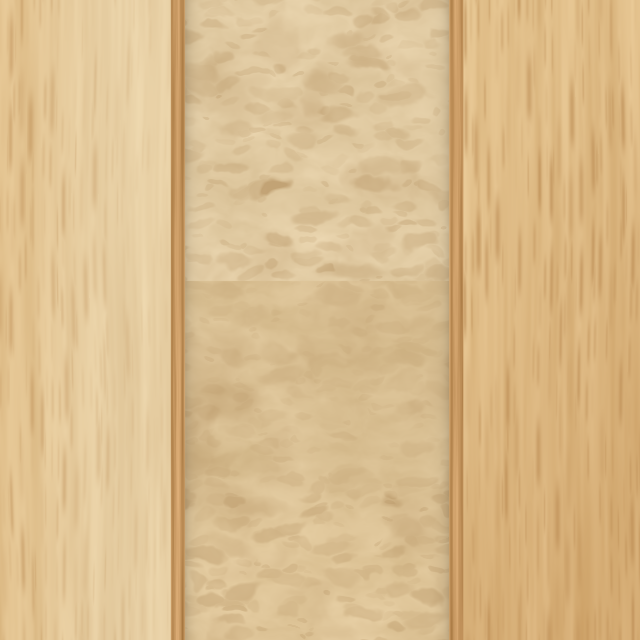
Give the GLSL for this texture, as a Shadertoy shader.

```glsl
// Draws two pale oak panels with narrow trims framing a mottled sandstone strip.
#define TRIM_L vec2(0.267, 0.289)
#define TRIM_R vec2(0.702, 0.724)
#define SEAM_Y 0.561
#define STONE_LIGHT vec3(0.890, 0.805, 0.650)
#define STONE_WARM vec3(0.855, 0.755, 0.580)
#define STAIN vec3(0.735, 0.605, 0.420)
#define OAK_PALE vec3(0.905, 0.810, 0.640)
#define OAK_GOLD vec3(0.885, 0.755, 0.550)
#define OAK_DEEP vec3(0.835, 0.675, 0.455)
#define TRIM_TONE vec3(0.765, 0.580, 0.365)
#define PORE_TONE vec3(0.720, 0.530, 0.310)

float hash(vec2 p) {
    vec3 q = fract(p.xyx * 0.1031);
    q += dot(q, q.yzx + 33.33);
    return fract((q.x + q.y) * q.z);
}

float noise(vec2 p) {
    vec2 i = floor(p), f = fract(p);
    f = f * f * (3.0 - 2.0 * f);
    return mix(mix(hash(i), hash(i + vec2(1, 0)), f.x),
               mix(hash(i + vec2(0, 1)), hash(i + vec2(1, 1)), f.x), f.y);
}

float fbm(vec2 p) {
    float sum = 0.0, amp = 0.5;
    for (int i = 0; i < 4; i++) {
        sum += amp * noise(p);
        p = mat2(1.6, 0.9, -0.9, 1.6) * p + 17.3;
        amp *= 0.5;
    }
    return sum / 0.9375;
}

// Soft elliptical stain
float blot(vec2 p, vec2 centre, vec2 radius) {
    return 1.0 - smoothstep(0.45, 1.15, length((p - centre) / radius));
}

// Irregular flecks, one candidate per cell
float flecks(vec2 p, vec2 cells, float density) {
    vec2 g = p * cells, id = floor(g);
    float cover = 0.0;
    for (int y = -1; y <= 1; y++)
    for (int x = -1; x <= 1; x++) {
        vec2 c = id + vec2(x, y);
        float pick = hash(c + 7.7);
        vec2 centre = c + vec2(hash(c + 31.1), hash(c + 83.5));
        float size = mix(0.22, 0.72, hash(c + 57.9));
        vec2 d = g - centre;
        d.y += d.x * (hash(c + 11.2) - 0.5) * 0.7;
        float spot = 1.0 - smoothstep(0.62, 1.1, length(d * vec2(0.85, 1.15)) / size);
        cover = max(cover, spot * step(pick, density) * mix(0.35, 1.0, hash(c + 3.4)));
    }
    return cover;
}

// Short vertical pores in staggered columns
float pores(vec2 p, vec2 cells) {
    vec2 g = p * cells;
    float col = floor(g.x);
    g.y += 9.0 * hash(vec2(col, 4.0));
    vec2 id = vec2(col, floor(g.y)), f = fract(g);
    float dx = (f.x - mix(0.3, 0.7, hash(id + 5.0))) / mix(0.15, 0.3, hash(id + 9.0));
    float ends = smoothstep(0.0, 0.3, f.y) * smoothstep(1.0, 0.6, f.y);
    return exp(-dx * dx) * ends * smoothstep(0.35, 1.0, hash(id + 2.0));
}

vec3 oak(vec2 p) {
    float right = step(0.5, p.x);
    vec2 q = p + vec2(0.008 * noise(p * vec2(7.0, 3.0)), 0.0);
    float fibre = 0.45 * noise(q * vec2(78.0, 2.3)) + 0.3 * noise(q * vec2(190.0, 6.0))
                + 0.25 * noise(q * vec2(26.0, 0.9)) - 0.5;
    vec3 leftTone = mix(OAK_GOLD, OAK_PALE, smoothstep(-0.04, 0.2, p.x));
    float depth = 0.75 * (1.0 - p.y) + 0.9 * (p.x - 0.75);
    vec3 rightTone = mix(OAK_GOLD + 0.008, OAK_DEEP, smoothstep(0.0, 0.95, depth));
    vec3 col = mix(leftTone, rightTone, right);
    col += fibre * mix(0.095, 0.12, right) * vec3(0.75, 1.0, 1.2);
    // Warm figure along the outer left board
    float bend = 0.042 + 0.016 * (0.5 - p.y) + 0.008 * noise(vec2(p.y * 5.0, 2.0));
    col -= (1.0 - right) * 0.035 * exp(-pow((p.x - bend) / 0.012, 2.0)) * vec3(0.7, 1.0, 1.3);
    float pore = max(pores(q, vec2(62.0, 7.0)), 0.6 * pores(q + 3.1, vec2(105.0, 11.0)));
    float strength = mix(0.3 * smoothstep(0.27, 0.06, p.x) + 0.12, 0.56, right);
    return mix(col, PORE_TONE, pore * strength);
}

vec3 stone(vec2 p, float px) {
    float upper = smoothstep(SEAM_Y - px, SEAM_Y + px, p.y);
    vec2 shift = vec2(0.0, step(SEAM_Y, p.y) * 3.7);
    vec2 warp = vec2(fbm(p * 24.0 + shift), fbm(p * 27.0 + 40.0)) - 0.5;
    vec2 q = p + warp * vec2(0.045, 0.026);
    float cloud = fbm(q * vec2(11.0, 18.0) + shift);
    float fine = fbm(q * vec2(38.0, 70.0) + shift);
    vec3 lower = STONE_WARM + 0.02 * smoothstep(0.3, 0.1, p.y);
    vec3 col = mix(lower, STONE_LIGHT, upper * 0.88);
    col += (0.1 * (cloud - 0.5) + 0.045 * (fine - 0.5)) * vec3(0.85, 1.0, 1.2);
    // Broad stains and small flecks
    float fleck = max(flecks(q + shift, vec2(21.0, 36.0), 0.42),
                      0.75 * flecks(q + shift + 5.3, vec2(38.0, 62.0), 0.36));
    float calm = mix(0.24 + 0.2 * smoothstep(0.3, 0.2, p.y), 0.4, upper);
    float stain = fleck * calm + 0.24 * smoothstep(0.5, 0.68, cloud * 0.4 + 0.6 * fbm(q * 14.0 + 9.0));
    stain += 0.3 * blot(q, vec2(0.365, 0.37), vec2(0.055, 0.04));
    stain += 0.25 * blot(q, vec2(0.31, 0.32), vec2(0.04, 0.09));
    stain += 0.22 * blot(q, vec2(0.475, 0.82), vec2(0.05, 0.026));
    stain += 0.6 * blot(q, vec2(0.434, 0.706), vec2(0.021, 0.012));
    stain += 0.45 * blot(q, vec2(0.618, 0.214), vec2(0.018, 0.013));
    stain += 0.35 * blot(q, vec2(0.545, 0.575), vec2(0.06, 0.017)) * upper;
    col = mix(col, STAIN, min(stain, 0.8));
    // Contact shade beside the trims
    float gap = min(p.x - TRIM_L.y, TRIM_R.x - p.x);
    return col * (1.0 - 0.15 * exp(-max(gap, 0.0) / 0.009));
}

vec3 trim(vec2 p, vec2 span) {
    float t = (p.x - span.x) / (span.y - span.x);
    float inner = span.x < 0.5 ? t : 1.0 - t;
    float fibre = noise(p * vec2(340.0, 5.0)) + 0.5 * noise(p * vec2(620.0, 13.0)) - 0.75;
    vec3 col = TRIM_TONE + fibre * 0.08;
    col += 0.05 * exp(-pow((inner - 0.52) / 0.2, 2.0));
    col -= 0.07 * exp(-pow((inner - 0.82) / 0.09, 2.0));
    col -= 0.05 * exp(-pow((inner - 0.1) / 0.1, 2.0));
    return col + 0.03 * smoothstep(0.9, 1.0, inner);
}

float band(float x, vec2 span, float px) {
    return smoothstep(span.x - px, span.x + px, x) * (1.0 - smoothstep(span.y - px, span.y + px, x));
}

void mainImage(out vec4 fragColor, in vec2 fragCoord) {
    vec2 p = fragCoord / iResolution.xy;
    float px = 0.8 / iResolution.y;
    vec3 col = mix(oak(p), stone(p, px), band(p.x, vec2(TRIM_L.y, TRIM_R.x), px));
    col = mix(col, trim(p, TRIM_L), band(p.x, TRIM_L, px));
    col = mix(col, trim(p, TRIM_R), band(p.x, TRIM_R, px));
    fragColor = vec4(clamp(col, 0.0, 1.0), 1.0);
}
```
